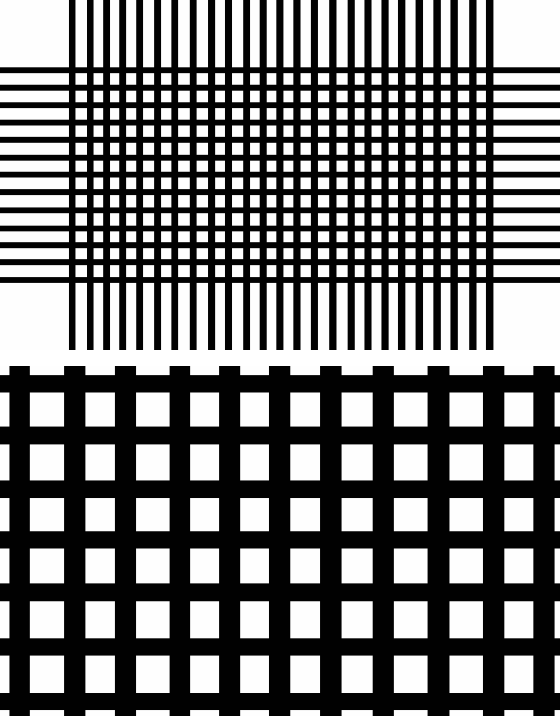
Top: the whole. Bottom: its middle third, enlarged.
Give the GLSL for this pattern, as a Shadertoy shader.

```glsl
// Black bars on white: 25 uprights cross 13 level bars into a hand-spaced lattice.
// Each bar is a 1D distance, looped over an even pitch with small uneven offsets.
// All bars run edge to edge and keep clear of the corners, so the canvas tiles.

#define COLUMNS 25
#define ROWS 13
#define ASPECT 1.6             // canvas width in canvas heights
#define FIRST_COLUMN 0.2083    // centre of the leftmost upright
#define COLUMN_PITCH 0.0496
#define COLUMN_WIDTH vec2(0.0190, 0.0214) // left to right
#define COLUMN_DRIFT 0.0100    // slow unevenness of the upright spacing
#define FIRST_ROW 0.1990       // centre of the lowest level bar
#define ROW_PITCH 0.0500
#define ROW_WIDTH vec2(0.0167, 0.0167)
#define JITTER 0.0022          // random shift of each bar
#define WIDTH_JITTER 0.0010

const float PI = 3.14159;
const vec3 INK = vec3(0.005);
const vec3 PAPER = vec3(0.995);

// Integer hash to 0..1
float hash(uint n) {
    n = (n ^ 61u) ^ (n >> 16u);
    n *= 9u;
    n ^= n >> 4u;
    n *= 668265u;
    n ^= n >> 15u;
    return float(n & 65535u) / 65535.0;
}

// Bunches of bars lean left, less so towards the far end
float spacingDrift(float index, float along) {
    float wave = sin(PI * index / 8.4);
    return -wave * wave * (1.0 - along);
}

// Ink coverage of a row of parallel bars, smoothed over one pixel
float bars(float x, float pixel, int count, float first, float pitch,
           vec2 widths, float drift, uint seed) {
    float ink = 0.0;
    for (int i = 0; i < count; i++) {
        float index = float(i);
        float along = index / float(count - 1);
        uint id = seed + uint(i) * 2u;
        float centre = first + pitch * index
                     + drift * spacingDrift(index, along)
                     + JITTER * (hash(id) - 0.5) * 2.0;
        float width = mix(widths.x, widths.y, along)
                    + WIDTH_JITTER * (hash(id + 1u) - 0.5);
        float dist = abs(x - centre) - 0.5 * width;
        ink = max(ink, clamp(0.5 - dist / pixel, 0.0, 1.0));
    }
    return ink;
}

void mainImage(out vec4 fragColor, in vec2 fragCoord) {
    // Canvas units: height 1, width ASPECT
    vec2 pixel = vec2(ASPECT, 1.0) / iResolution.xy;
    vec2 p = fragCoord * pixel;

    float uprights = bars(p.x, pixel.x, COLUMNS, FIRST_COLUMN, COLUMN_PITCH,
                          COLUMN_WIDTH, COLUMN_DRIFT, 101u);
    float levels = bars(p.y, pixel.y, ROWS, FIRST_ROW, ROW_PITCH,
                        ROW_WIDTH, 0.0, 907u);

    // Union of both sets of bars
    float ink = 1.0 - (1.0 - uprights) * (1.0 - levels);
    fragColor = vec4(mix(PAPER, INK, ink), 1.0);
}
```
